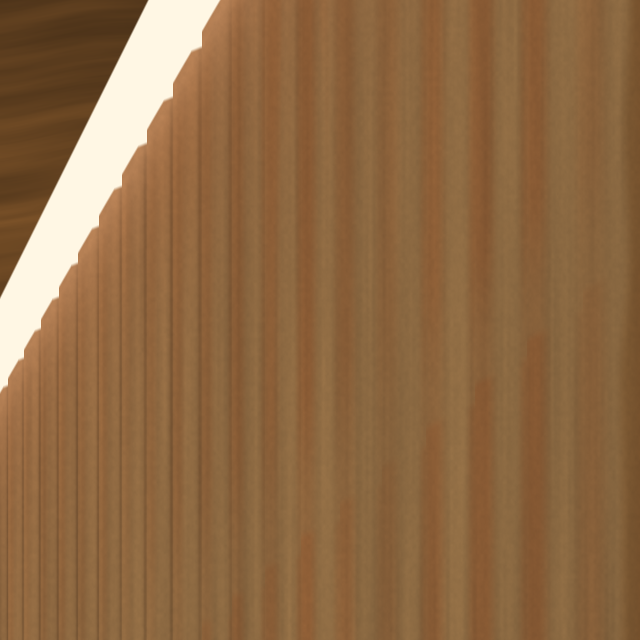
Reproduce this texture procedurally as a Shadertoy shader.

```glsl
// A ribbed timber wall lit by a bright diagonal strip, with a dark wood panel beyond.
// Logarithmic rib spacing gives the perspective; each rib cuts one tooth in the light.
// Stretched value noise makes the grain, and distance to the light drives the glow.

const float RIB_GROWTH = 0.0757;   // widening of each rib over the last
const float RIB_SCALE  = 3.377;    // perspective strength across the canvas
const float RIB_PHASE  = 0.57;
const float EDGE_BASE  = 0.375;    // toothed lower edge of the light
const float EDGE_SLOPE = 1.75;
const float PANEL_BASE = 0.534;    // straight upper edge of the light
const float PANEL_SLOPE = 2.01;
const float GLOW_NEAR = 0.035;
const float GLOW_WIDE = 0.17;
const float GRAIN_AMOUNT = 0.035;

const vec3 LIGHT_COLOR = vec3(1.0, 0.968, 0.895);
const vec3 WALL_COLOR  = vec3(0.535, 0.405, 0.253);
const vec3 RED_WOOD    = vec3(0.535, 0.345, 0.195);
const vec3 WARM_WOOD   = vec3(0.580, 0.390, 0.240);
const vec3 GLOW_COLOR  = vec3(0.790, 0.570, 0.390);
const vec3 PANEL_COLOR = vec3(0.385, 0.255, 0.125);
const vec3 END_COLOR   = vec3(0.445, 0.300, 0.155);

float hash(vec2 p) {
    vec3 q = fract(vec3(p.xyx) * 0.1031);
    q += dot(q, q.yzx + 33.33);
    return fract((q.x + q.y) * q.z);
}

float noise(vec2 p) {
    vec2 cell = floor(p), f = fract(p);
    f = f * f * (3.0 - 2.0 * f);
    return mix(mix(hash(cell), hash(cell + vec2(1, 0)), f.x),
               mix(hash(cell + vec2(0, 1)), hash(cell + vec2(1, 1)), f.x), f.y);
}

float fbm(vec2 p) {
    float sum = 0.0, amp = 0.53;
    for (int i = 0; i < 4; i++) {
        sum += amp * noise(p);
        p = p * 2.03 + 17.1;
        amp *= 0.5;
    }
    return sum;
}

float ribIndex(float x) { return log(1.0 + RIB_SCALE * x) / RIB_GROWTH - RIB_PHASE; }
float ribStart(float k) { return (exp(RIB_GROWTH * (k + RIB_PHASE)) - 1.0) / RIB_SCALE; }

// Height of the wall's toothed top: a jump, a steep bevel, then a flat lip
float wallTop(float x) {
    float k = ribIndex(x), t = fract(k);
    float left = ribStart(floor(k)), right = ribStart(floor(k) + 1.0);
    float profile = 0.28 + 0.64 * min(t / 0.66, 1.0) + 0.08 * max((t - 0.66) / 0.34, 0.0);
    return EDGE_BASE + EDGE_SLOPE * mix(left, right, profile);
}

// Dark panel with gently tilted horizontal grain
vec3 panel(vec2 uv) {
    float bend = 0.02 * noise(uv * vec2(7.0, 4.0));
    float grain = fbm(vec2(uv.x * 3.0, (uv.y - 0.12 * uv.x + bend) * 48.0));
    float shade = mix(1.08, 0.88, smoothstep(0.6, 1.0, uv.y));
    return PANEL_COLOR * shade * (0.78 + 0.44 * grain);
}

vec3 wall(vec2 uv) {
    float k = ribIndex(uv.x), t = fract(k);
    float depth = max(EDGE_BASE + EDGE_SLOPE * uv.x - uv.y, 0.0) / 2.02;
    float nearGlow = exp(-depth / GLOW_NEAR), wideGlow = exp(-depth / GLOW_WIDE);

    // Ribs: a reddish hollow beside a pale ridge, varied from rib to rib
    float hollow = smoothstep(-0.22, 0.1, t) * (1.0 - smoothstep(0.18, 0.5, t))
                 + smoothstep(0.78, 1.0, t) * 0.8;
    float ridge = smoothstep(0.4, 0.62, t) * (1.0 - smoothstep(0.7, 0.92, t));
    float variety = 0.55 + 0.7 * hash(vec2(floor(k + 0.25), 4.0));

    // Soft diagonal boundary where the reflected light fades the red bands
    float diagonal = uv.y + 0.264 - 0.87 * uv.x + 0.03 * (t - 0.5);
    float faded = smoothstep(-0.008, 0.012, diagonal) * (1.0 - smoothstep(0.03, 0.26, diagonal));
    float bandStrength = (1.0 - 0.55 * faded) * mix(0.4, 0.8, smoothstep(0.15, 0.5, uv.x));

    float streak = fbm(vec2(uv.x * 42.0, uv.y * 1.3));
    float fine = noise(vec2(uv.x * 190.0, uv.y * 2.5 + 8.0));
    vec3 color = mix(WALL_COLOR, WARM_WOOD, clamp(wideGlow * 0.9, 0.0, 1.0));
    color = mix(color, RED_WOOD, clamp(hollow * variety * bandStrength, 0.0, 0.85));
    float topLight = smoothstep(0.45, 1.0, uv.y) * (1.0 - smoothstep(0.35, 0.7, uv.x));
    color = mix(color, RED_WOOD, topLight * smoothstep(0.4, 0.7, streak) * 0.6);
    color *= 1.0 + 0.045 * ridge + 0.14 * (streak - 0.5) + 0.05 * (fine - 0.5);

    // Thin groove shadow and lit rim, clearest on the narrow ribs
    float narrow = 1.0 - smoothstep(0.2, 0.55, uv.x);
    float groove = exp(-pow((t - 0.94) / 0.06, 2.0));
    float rim = exp(-pow((t - 0.08) / 0.09, 2.0));
    color *= 1.0 + narrow * (0.06 * rim - 0.12 * groove);
    color = mix(color, GLOW_COLOR, 0.62 * nearGlow);

    // Blurred dark board along the far right
    float scallop = 0.016 * noise(vec2(2.0, uv.y * 5.0));
    color = mix(color, END_COLOR, 0.65 * smoothstep(0.968, 0.992, uv.x + scallop - 0.006));
    color *= 1.0 - 0.05 * smoothstep(0.6, 1.0, uv.x) * (1.0 - uv.y);
    return color * (1.0 + GRAIN_AMOUNT * (fbm(uv * vec2(170.0, 130.0)) - 0.5) * 2.0);
}

void mainImage(out vec4 fragColor, in vec2 fragCoord) {
    vec2 uv = fragCoord / iResolution.xy;
    float soft = 1.2 / iResolution.y;
    float wallDist = (uv.y - wallTop(uv.x)) / length(vec2(1.0, EDGE_SLOPE));
    float panelDist = (uv.y - PANEL_BASE - PANEL_SLOPE * uv.x) / length(vec2(1.0, PANEL_SLOPE));

    vec3 color = mix(wall(uv), LIGHT_COLOR, smoothstep(-soft, soft, wallDist));
    color = mix(color, panel(uv), smoothstep(-soft, soft, panelDist));
    fragColor = vec4(color, 1.0);
}
```
